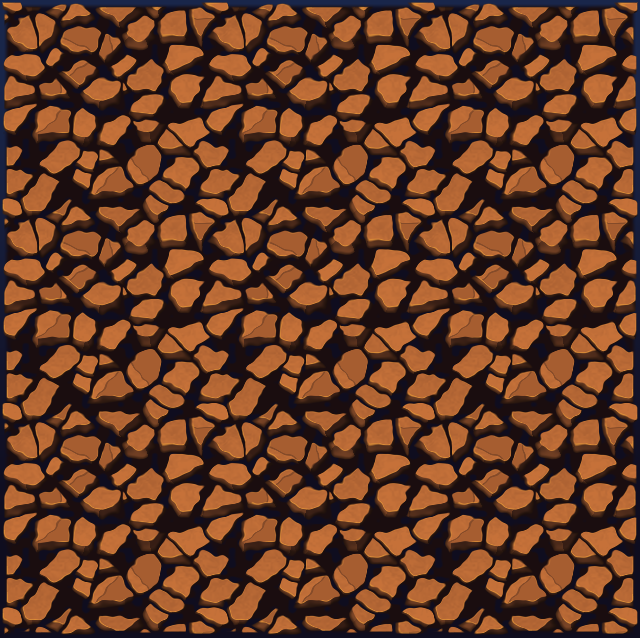
This texture is drawn by a WebGL 1 fragment shader. Its source:

```glsl
precision highp float;
// Tiled bed of chipped orange rocks with fine gold rims and shaded sides, in a thin navy frame.
uniform vec2 u_resolution;

const vec2 REPEATS = vec2(3.1, 3.12);    // tiles across and down
const vec2 GRID = vec2(6.0, 7.0);        // rocks per tile
const vec2 CELL_SHAPE = vec2(1.04, 0.97); // cell proportions
const float JITTER = 0.92;
const float SIZE_SPREAD = 0.42;          // how unequal the rocks are
const float GAP = 0.05;                  // half width of the dark gaps
const float SIDE_DEPTH = 0.25;           // height of the shaded sides
const float ROUNDING = 0.07;
const float RIM_WIDTH = 0.016;
const float CHIPPING = 0.15;             // roughness of the outlines
const float FRAME = 0.004;
const vec3 TOP_LIGHT = vec3(0.775, 0.445, 0.225);
const vec3 TOP_DARK = vec3(0.65, 0.365, 0.19);
const vec3 RIM = vec3(0.88, 0.57, 0.22);
const vec3 SIDE_LIGHT = vec3(0.48, 0.27, 0.15);
const vec3 SIDE_DARK = vec3(0.21, 0.115, 0.08);
const vec3 GAP_WARM = vec3(0.10, 0.05, 0.06);
const vec3 GAP_COOL = vec3(0.06, 0.05, 0.12);
const vec3 NAVY = vec3(0.10, 0.15, 0.29);

vec2 hash2(vec2 p) {
  vec3 q = fract(p.xyx * vec3(0.1031, 0.1030, 0.0973));
  q += dot(q, q.yzx + 33.33);
  return fract((q.xx + q.yz) * q.zy);
}

// Value noise that wraps at the given period
vec2 noise2(vec2 p, vec2 period) {
  vec2 i = floor(p), f = fract(p);
  f = f * f * (3.0 - 2.0 * f);
  vec2 a = hash2(mod(i, period) + 71.0);
  vec2 b = hash2(mod(i + vec2(1.0, 0.0), period) + 71.0);
  vec2 c = hash2(mod(i + vec2(0.0, 1.0), period) + 71.0);
  vec2 d = hash2(mod(i + 1.0, period) + 71.0);
  return mix(mix(a, b, f.x), mix(c, d, f.x), f.y);
}

float smoothMin(float a, float b) {
  float h = max(ROUNDING - abs(a - b), 0.0) / ROUNDING;
  return min(a, b) - h * h * ROUNDING * 0.25;
}

// Rock centre relative to p in xy, size weight in z
vec3 rockSite(vec2 cell, vec2 p) {
  vec2 id = mod(cell, GRID);
  vec2 spot = 0.5 + (hash2(id + 3.0) - 0.5) * JITTER;
  return vec3((cell + spot - p) * CELL_SHAPE, SIZE_SPREAD * hash2(id + 29.0).x);
}

float power(vec3 site) { return dot(site.xy, site.xy) - site.z; }

// Trim the top (x) and the body (y) by one plane, keeping the nearest facet
void cut(inout vec2 solid, inout vec3 facet, vec2 n, float top, float body) {
  if (top < facet.z) facet = vec3(n, top);
  solid = vec2(smoothMin(solid.x, top), smoothMin(solid.y, body));
}

void main() {
  vec2 uv = gl_FragCoord.xy / u_resolution;
  vec2 scale = REPEATS * GRID;
  vec2 p = uv * scale;
  float px = scale.x / u_resolution.x;
  vec2 rough = noise2(p * 4.0, GRID * 4.0);
  p += (rough - 0.5) * CHIPPING;

  // Find the rock that owns this point
  vec2 home = floor(p), owner = home;
  float nearest = 100.0;
  for (int j = -2; j <= 2; j++) {
    for (int i = -2; i <= 2; i++) {
      vec2 cell = home + vec2(float(i), float(j));
      float d = power(rockSite(cell, p));
      if (d < nearest) { nearest = d; owner = cell; }
    }
  }
  vec3 rock = rockSite(owner, p);
  vec2 id = mod(owner, GRID);
  vec2 look = hash2(id + 47.0), form = hash2(id + 83.0);
  vec2 drop = normalize(vec2(form.x - 0.5, -1.0));
  float gap = GAP * (0.5 + look.x);
  float depth = SIDE_DEPTH * (0.15 + 1.05 * form.y);

  // Trim against the neighbours
  vec2 solid = vec2(10.0);
  vec3 facet = vec3(0.0, 1.0, 10.0);
  for (int j = -2; j <= 2; j++) {
    for (int i = -2; i <= 2; i++) {
      if (i == 0 && j == 0) continue;
      vec3 other = rockSite(owner + vec2(float(i), float(j)), p);
      vec2 span = other.xy - rock.xy;
      float len = max(length(span), 0.05);
      vec2 n = span / len;
      float edge = (power(other) - nearest) / (2.0 * len) - gap;
      float down = max(dot(n, drop), 0.0);
      cut(solid, facet, n, edge - depth * down, edge + gap * 0.4 * down);
    }
  }
  // Random breaks leave slanted, uneven blocks
  for (int k = 0; k < 4; k++) {
    vec2 h = hash2(id + 101.0 + 13.0 * float(k));
    vec2 n = normalize(vec2(h.x * 1.7 - 1.15, 0.55)) * (k < 2 ? 1.0 : -1.0);
    float edge = mix(0.27, 0.62, h.y) + dot(rock.xy, n);
    cut(solid, facet, n, edge, edge + 1.1 * depth * max(dot(n, drop), 0.0));
  }
  vec2 inset = min(uv, 1.0 - uv);
  float border = min(inset.x, inset.y);
  float frame = (border - FRAME - 0.008 * look.y) * scale.x;
  float top = smoothMin(solid.x, frame), body = smoothMin(solid.y, frame);

  // Gaps and frame
  vec3 color = mix(GAP_WARM, GAP_COOL, smoothstep(0.5, 0.75, rough.x));
  vec3 frameColor = mix(GAP_COOL, NAVY, smoothstep(0.1, 1.0, uv.y));
  color = mix(frameColor, color, smoothstep(0.005, 0.015, border));

  // Sides, darker toward the foot and away from the light
  float lit = clamp(0.4 - 0.9 * facet.x + 0.5 * (rough.y - 0.5), 0.0, 1.0);
  vec3 side = mix(SIDE_DARK, SIDE_LIGHT, lit);
  side *= mix(0.55, 1.0, smoothstep(0.0, 0.13, body));
  color = mix(color, side, smoothstep(-px, px, body));

  // Top face with grain, and a crease on a few rocks
  vec2 grain = noise2(p * 13.0, GRID * 13.0);
  float tone = 0.55 * look.y + 0.4 * (grain.x - 0.5) + 0.2 * rough.y - rock.y * 0.4 - 0.1;
  vec3 face = mix(TOP_LIGHT, TOP_DARK, clamp(tone, 0.0, 1.0));
  float crease = dot(rock.xy, normalize(form - vec2(0.5, 0.3))) + 0.12;
  float creased = step(0.84, look.x);
  face = mix(face, TOP_DARK, creased * smoothstep(-px, px, crease));
  face = mix(face, SIDE_LIGHT, 0.8 * creased * (1.0 - smoothstep(0.01, 0.01 + px, abs(crease))));

  // Gold rim, strongest on lower left edges and worn away in places
  float rim = 1.0 - smoothstep(RIM_WIDTH, RIM_WIDTH + px, top);
  float worn = smoothstep(0.2, 0.6, rough.y + 0.3 * (grain.y - 0.5));
  float glow = 0.35 + 0.55 * clamp(-facet.y - 0.5 * facet.x, 0.0, 1.0);
  face = mix(face, RIM, rim * glow * worn);
  color = mix(color, face, smoothstep(-px * 0.8, px * 0.8, top));

  gl_FragColor = vec4(color, 1.0);
}
```
